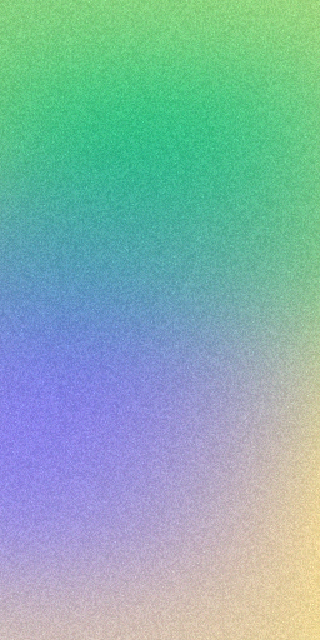
Write a Shadertoy shader that draws this background.

```glsl
float hash(vec2 p) {
    vec3 q = fract(vec3(p.xyx) * 0.1031);
    q += dot(q, q.yzx + 33.33);
    return fract((q.x + q.y) * q.z);
}

float valueNoise(vec2 p) {
    vec2 i = floor(p);
    vec2 f = smoothstep(0.0, 1.0, p - i);
    return mix(mix(hash(i), hash(i + vec2(1, 0)), f.x),
               mix(hash(i + vec2(0, 1)), hash(i + vec2(1, 1)), f.x), f.y);
}

// Smooth Catmull-Rom ramp through six evenly spaced colours
vec3 ramp(vec3 stops[6], float t) {
    float s = clamp(t, 0.0, 1.0) * 5.0;
    int i = min(int(s), 4);
    float f = s - float(i);
    vec3 a = stops[max(i - 1, 0)];
    vec3 b = stops[i];
    vec3 c = stops[i + 1];
    vec3 d = stops[min(i + 2, 5)];
    return b + 0.5 * f * (c - a + f * (2.0 * a - 5.0 * b + 4.0 * c - d
                        + f * (3.0 * (b - c) + d - a)));
}

// Vertical ramps, top to bottom, blended by a parabola across the width
vec3 meshGradient(vec2 uv) {
    float down = 1.0 - uv.y;
    vec3 left = ramp(vec3[6](
        vec3(0.52, 0.82, 0.50), vec3(0.36, 0.77, 0.53), vec3(0.38, 0.62, 0.72),
        vec3(0.52, 0.52, 0.90), vec3(0.60, 0.56, 0.89), vec3(0.80, 0.73, 0.72)), down);
    vec3 middle = ramp(vec3[6](
        vec3(0.52, 0.83, 0.50), vec3(0.22, 0.76, 0.53), vec3(0.33, 0.66, 0.67),
        vec3(0.54, 0.56, 0.84), vec3(0.68, 0.63, 0.81), vec3(0.84, 0.76, 0.69)), down);
    vec3 right = ramp(vec3[6](
        vec3(0.61, 0.84, 0.50), vec3(0.45, 0.80, 0.52), vec3(0.49, 0.77, 0.55),
        vec3(0.77, 0.78, 0.62), vec3(0.92, 0.83, 0.60), vec3(0.93, 0.84, 0.58)), down);
    float x = uv.x;
    return left * (1.0 - x) * (1.0 - 2.0 * x)
         + middle * 4.0 * x * (1.0 - x)
         + right * x * (2.0 * x - 1.0);
}

void mainImage(out vec4 fragColor, in vec2 fragCoord) {
    vec3 color = meshGradient(fragCoord / iResolution.xy);

    // Fine and soft grain, faintly tinted, with sparse bright specks
    vec2 grid = fragCoord / iResolution.x * 256.0;
    vec2 cell = floor(grid);
    float grain = hash(cell) - 0.5;
    float softGrain = valueNoise(grid * 0.6 + 19.0) - 0.5;
    vec3 tint = vec3(hash(cell + 71.0), hash(cell + 113.0), hash(cell + 157.0)) - 0.5;
    float speck = pow(hash(cell + 211.0), 40.0);
    color += 0.085 * grain + 0.045 * softGrain + 0.04 * tint;
    color += 0.09 * speck * vec3(0.7, 1.0, 0.9);

    fragColor = vec4(clamp(color, 0.0, 1.0), 1.0);
}
```
